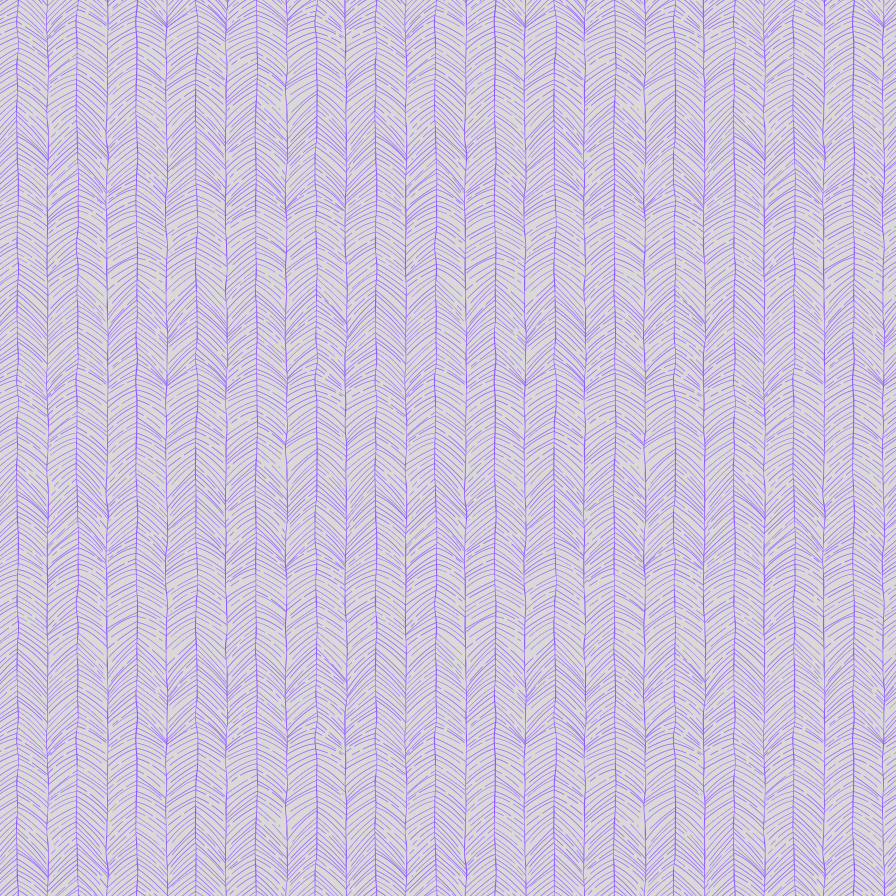
This pattern is drawn by a WebGL 2 fragment shader. Its source:

```glsl
#version 300 es
precision highp float;
// Hand-drawn herringbone: fine violet strokes hung between thin upright spines on pale grey.

uniform vec2 u_resolution;
out vec4 fragColor;

const vec3 GROUND = vec3(0.855, 0.850, 0.845);
const vec3 INK = vec3(0.56, 0.36, 1.0);

const float TAU = 6.2831853;
const float TILE = 0.4;             // side of the repeating block
const float COLUMNS = 12.0;         // columns in a block, 30 across the canvas
const float STROKES = 68.0;         // strokes down one column of a block
const float FIRST_SPINE = 0.0195;
const float COLUMN_WIDTH = TILE / COLUMNS;
const float SPACING = TILE / STROKES;
const float STROKE_WIDTH = 0.00068;
const float SPINE_WIDTH = 0.0011;
const float SPINE_WOBBLE = 0.045;   // in column widths
const float MEAN_DROP = 0.026;      // fall of a stroke from crest to valley
const float SWELL = 0.006;          // slow change of the fall down the cloth
const float RIPPLE = 0.003;         // quicker change, bunches the strokes
const float CLUMP = 0.011;          // irregular change, differs by column
const float JITTER = 0.0022;        // uneven spacing of single strokes
const float BOW = 0.0022;           // upward arch of a stroke

float hash(vec2 p) {
    vec3 q = fract(vec3(p.xyx) * vec3(0.1031, 0.1030, 0.0973));
    q += dot(q, q.yzx + 33.33);
    return fract((q.x + q.y) * q.z);
}

// Smooth 1D noise that wraps after the given number of cells.
float wrapNoise(float t, float cells, float seed) {
    float cell = floor(t);
    float f = fract(t);
    float a = hash(vec2(mod(cell, cells), seed));
    float b = hash(vec2(mod(cell + 1.0, cells), seed));
    return mix(a, b, f * f * (3.0 - 2.0 * f));
}

// Area of a pixel covered by a line, also right for lines thinner than a pixel.
float lineCover(float dist, float width, float pixel) {
    float edge = clamp((0.5 * (width + pixel) - dist) / pixel, 0.0, 1.0);
    return min(edge, min(1.0, width / pixel));
}

float spineShift(float spine, float y) {
    float seed = mod(spine, COLUMNS) + 200.0;
    return (wrapNoise(y / TILE * 16.0, 16.0, seed) - 0.5) * 2.0 * SPINE_WOBBLE;
}

// Fall of the stroke that starts at the given height.
float strokeDrop(float crest, float index, float column) {
    float lean = hash(vec2(column, 91.0)) * 0.12;
    float swell = SWELL * sin(TAU * (crest / (0.5 * TILE) - 0.6 + lean));
    float ripple = RIPPLE * sin(TAU * (crest / (TILE / 6.0) + 2.0 * lean));
    float clump = CLUMP * (wrapNoise(index / 4.0, STROKES / 4.0, column + 40.0) - 0.5);
    return MEAN_DROP - swell + ripple + clump;
}

// Ink of one column; s runs from crest spine (0) to valley spine (1).
float strokeInk(float s, float y, float column, float pixel) {
    float bare = 1.0;
    float base = floor(y / SPACING);
    for (int k = -2; k <= 10; k++) {
        float index = base + float(k);
        vec2 id = vec2(mod(index, STROKES), column * 7.0 + 3.0);
        float crest = index * SPACING + JITTER * (hash(id) - 0.5);
        float drop = strokeDrop(index * SPACING, index, column)
                   + JITTER * (hash(id + 17.0) - 0.5);
        float bow = BOW * (0.3 + 1.2 * hash(id + 29.0));

        // Arched stroke, with distance corrected for its slope.
        float height = crest - drop * s + 4.0 * bow * s * (1.0 - s);
        float slope = (4.0 * bow * (1.0 - 2.0 * s) - drop) / COLUMN_WIDTH;
        float dist = abs(y - height) / sqrt(1.0 + slope * slope);
        float width = STROKE_WIDTH * (0.75 + 0.5 * hash(id + 43.0));
        float ink = lineCover(dist, width, pixel);

        // Short ends and small breaks of the pen.
        float tip = 1.02 - 0.24 * pow(hash(id + 59.0), 3.0);
        ink *= 1.0 - smoothstep(tip - 0.03, tip + 0.03, s);
        float gapAt = 0.2 + 0.65 * hash(id + 71.0);
        float broken = step(0.7, hash(id + 83.0));
        ink *= 1.0 - broken * (1.0 - smoothstep(0.03, 0.07, abs(s - gapAt)));
        bare *= 1.0 - ink;
    }
    return 1.0 - bare;
}

void main() {
    float pixel = 1.0 / u_resolution.y;
    vec2 p = gl_FragCoord.xy * pixel;

    // Columns between gently wandering spines.
    float u = (p.x - FIRST_SPINE) / COLUMN_WIDTH;
    float left = floor(u);
    u -= mix(spineShift(left, p.y), spineShift(left + 1.0, p.y), fract(u));
    left = floor(u);
    float across = fract(u);
    float column = mod(left, COLUMNS);
    float s = mod(left, 2.0) < 0.5 ? across : 1.0 - across;
    float strokes = strokeInk(s, p.y, column, pixel);

    // Spines of uneven weight.
    float spine = floor(u + 0.5);
    float weight = wrapNoise(p.y / TILE * 34.0, 34.0, mod(spine, COLUMNS) + 300.0);
    float spineDist = abs(u - spine) * COLUMN_WIDTH;
    float spineInk = lineCover(spineDist, SPINE_WIDTH * (0.5 + 0.8 * weight), pixel);

    float ink = 1.0 - (1.0 - strokes) * (1.0 - spineInk);
    fragColor = vec4(mix(GROUND, INK, ink), 1.0);
}
```
